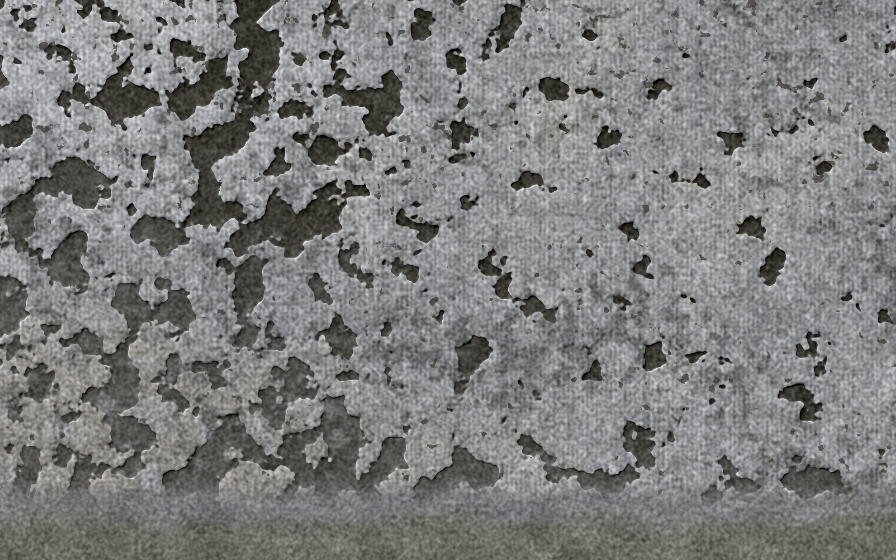
Reproduce this texture procedurally as a Shadertoy shader.

```glsl
// Weathered concrete wall: combed plaster flaking off in dark patches above a mossy foot.

const vec3 PLASTER       = vec3(0.565, 0.570, 0.580);
const vec3 PLASTER_WARM  = vec3(0.535, 0.530, 0.505);
const vec3 CHALK         = vec3(0.740, 0.750, 0.775);
const vec3 LICHEN        = vec3(0.330, 0.335, 0.330);
const vec3 PATCH_DARK    = vec3(0.195, 0.190, 0.155);
const vec3 PATCH_GREY    = vec3(0.315, 0.315, 0.300);
const vec3 FOOT_MOSS     = vec3(0.400, 0.410, 0.365);
const vec3 FOOT_DUST     = vec3(0.475, 0.470, 0.480);

const float PATCH_SCALE  = 13.0;   // patches per canvas height
const float SPECK_SCALE  = 42.0;
const float COMB_LINES   = 118.0;  // vertical grooves per canvas height
const float COMB_DEPTH   = 0.040;
const float GRAIN_SCALE  = 150.0;
const float EDGE         = 0.022;  // softness of patch outlines
const float FOOT_HEIGHT  = 0.095;

vec2 hash2(vec2 cell) {
    vec3 q = fract(cell.xyx * vec3(0.1031, 0.1030, 0.0973));
    q += dot(q, q.yzx + 33.33);
    return fract((q.xx + q.yz) * q.zy) * 2.0 - 1.0;
}

// Gradient noise, centred on zero
float noise(vec2 p) {
    vec2 i = floor(p), f = fract(p);
    vec2 u = f * f * f * (f * (f * 6.0 - 15.0) + 10.0);
    vec2 e = vec2(0.0, 1.0);
    float bottom = mix(dot(hash2(i), f), dot(hash2(i + e.yx), f - e.yx), u.x);
    float top = mix(dot(hash2(i + e.xy), f - e.xy), dot(hash2(i + e.yy), f - e.yy), u.x);
    return mix(bottom, top, u.y);
}

float fbm(vec2 p) {
    float sum = 0.0, amp = 1.0;
    for (int i = 0; i < 4; i++) {
        sum += amp * noise(p);
        p = mat2(1.6, 1.2, -1.2, 1.6) * p + 17.3;
        amp *= 0.5;
    }
    return sum;
}

// Positive inside a flaked patch; patches thin out to the right
float patchField(vec2 p) {
    float threshold = mix(0.07, 0.33, smoothstep(0.3, 1.35, p.x));
    threshold -= 0.17 * exp(-pow((p.y - 0.15) / 0.05, 2.0));
    threshold -= 0.22 * noise(p * 3.1 + 8.0);
    vec2 warp = 0.008 * vec2(noise(p * 30.0), noise(p * 30.0 + 51.0));
    return fbm((p + warp) * PATCH_SCALE + 3.7) - threshold;
}

// Small dark pits, gathered in clusters and more common near the top
float speckField(vec2 p) {
    float cluster = 0.30 * noise(p * 5.0 + 23.0) + 0.12 * smoothstep(0.5, 1.0, p.y);
    return fbm(p * SPECK_SCALE + 71.0) - 0.46 + cluster;
}

vec3 plaster(vec2 p, float grain, float lowerLeft) {
    float cloud = fbm(p * 3.5 + 40.0);
    vec3 color = mix(PLASTER, PLASTER_WARM, clamp(lowerLeft + cloud, 0.0, 1.0));
    color += 0.10 * cloud + 0.11 * fbm(p * vec2(30.0, 22.0) + 5.0);

    // Chalky bloom, strongest at the upper left
    float upperLeft = smoothstep(0.25, 0.9, p.y) * (1.0 - smoothstep(0.2, 1.1, p.x));
    float bloom = smoothstep(-0.1, 0.5, fbm(p * 14.0 + 90.0) + 0.35 * upperLeft);
    color = mix(color, CHALK, bloom * (0.22 + 0.38 * upperLeft));

    // Fuzzy lichen film
    float film = fbm(p * 26.0 + 12.0) + 0.7 * noise(p * 4.0 + 61.0);
    color = mix(color, LICHEN, 0.62 * smoothstep(0.12, 0.5, film));

    // Combed grooves, broken up along their length
    float x = p.x + 0.0015 * noise(p * vec2(40.0, 12.0));
    float wear = 0.65 + 0.9 * noise(p * vec2(50.0, 18.0) + 33.0);
    color += COMB_DEPTH * wear * (1.0 - 0.6 * lowerLeft) * sin(6.28318 * COMB_LINES * x);
    return color + 0.27 * grain;
}

void mainImage(out vec4 fragColor, in vec2 fragCoord) {
    vec2 p = fragCoord / iResolution.y;
    float grain = noise(p * GRAIN_SCALE) + 0.6 * noise(p * GRAIN_SCALE * 0.5 + 9.0);
    float lowerLeft = (1.0 - smoothstep(0.15, 0.65, p.y)) * (1.0 - smoothstep(0.2, 1.2, p.x));
    vec3 color = plaster(p, grain, lowerLeft);

    // Flaked patches with a shaded upper rim and a lit lower rim
    float field = patchField(p);
    float relief = patchField(p + vec2(-0.003, 0.005)) - field;
    float rim = exp(-14.0 * abs(field));
    float greyness = 1.0 - smoothstep(0.35, 1.15, p.y + 0.45 * p.x);
    greyness = max(greyness, 1.0 - smoothstep(0.15, 0.32, p.y));
    vec3 bare = mix(PATCH_DARK, PATCH_GREY, clamp(greyness + 0.6 * noise(p * 9.0), 0.0, 1.0));
    bare += 0.16 * grain + 0.09 * fbm(p * 32.0) - 0.05 * rim;
    color = mix(color, bare, 0.95 * smoothstep(-EDGE, EDGE, field));
    color += 1.8 * relief * rim;

    // Pits
    float pits = smoothstep(-0.04, 0.08, speckField(p));
    color = mix(color, PATCH_DARK + 0.05 + 0.1 * grain, 0.8 * pits);

    // Pale crumbs scattered over the worn lower left
    float crumbs = smoothstep(0.12, 0.42, fbm(p * 24.0 + 130.0)) * lowerLeft;
    color = mix(color, vec3(0.60, 0.62, 0.65) + 0.3 * grain, 0.6 * crumbs);

    // Dusty, mossy foot of the wall
    float ragged = p.y + 0.035 * fbm(p * 8.0 + 19.0);
    float foot = 1.0 - smoothstep(FOOT_HEIGHT, FOOT_HEIGHT + 0.055, ragged);
    float moss = 1.0 - smoothstep(0.035, 0.095, ragged + 0.03 * noise(p * 3.0));
    vec3 ground = mix(FOOT_DUST, FOOT_MOSS, moss);
    ground += 0.20 * grain + 0.10 * fbm(p * vec2(12.0, 20.0)) - 0.03 * pits;
    color = mix(color, ground, 0.9 * foot);

    fragColor = vec4(clamp(color, 0.0, 1.0), 1.0);
}
```
